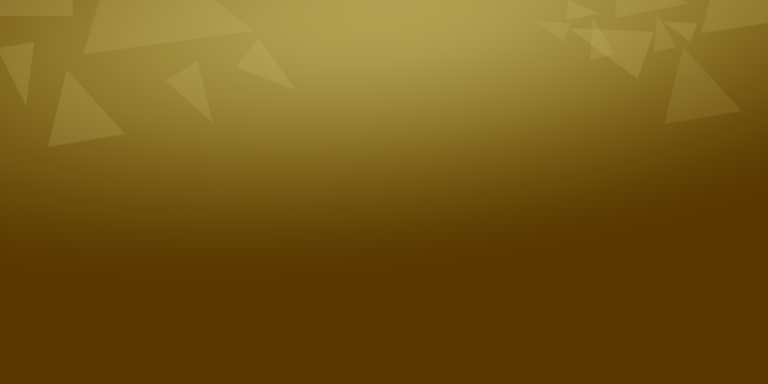
A Shadertoy shader for this background:

```glsl
#define DARK_GOLD vec3(0.34, 0.21, 0.0)
#define LIGHT_GOLD vec3(0.70, 0.63, 0.32)
#define SHARD_TINT vec3(0.85, 0.78, 0.50)
#define GLOW_CENTER vec2(1.016, 0.974)
#define GLOW_RADII vec2(2.03, 0.735)
#define GLOW_TILT 0.1
#define SHARD_ALPHA 0.11
#define ALPHA_SPREAD 0.07
#define LEFT_COUNT 3
#define RIGHT_COUNT 7

const float TAU = 6.2831853;

float hash(vec2 p) {
    return fract(sin(dot(p, vec2(127.1, 311.7))) * 43758.5453);
}

vec2 polar(float angle) {
    return vec2(cos(angle), sin(angle));
}

// Signed distance to the line a-b, negative on its left
float edge(vec2 p, vec2 a, vec2 b) {
    vec2 e = b - a;
    return dot(p - a, vec2(e.y, -e.x)) / length(e);
}

// Blends in a translucent counter-clockwise triangle
void addTriangle(inout vec3 color, vec2 p, vec2 a, vec2 b, vec2 c) {
    float dist = max(edge(p, a, b), max(edge(p, b, c), edge(p, c, a)));
    float pixel = 1.0 / iResolution.y;
    float cover = 1.0 - smoothstep(-pixel, pixel, dist);
    color = mix(color, SHARD_TINT, cover * (SHARD_ALPHA + ALPHA_SPREAD * hash(a)));
}

// Pointed shard with its apex along the given angle
void addShard(inout vec3 color, vec2 p, vec2 center, float size, float angle) {
    addTriangle(color, p,
        center + 1.25 * size * polar(angle),
        center + 0.85 * size * polar(angle + 2.4),
        center + 0.85 * size * polar(angle - 2.4));
}

vec3 background(vec2 p) {
    vec2 q = p - GLOW_CENTER;
    q.y -= GLOW_TILT * q.x;
    float glow = 1.0 - smoothstep(0.0, 1.0, length(q / GLOW_RADII));
    return mix(DARK_GOLD, LIGHT_GOLD, pow(vec3(glow), vec3(1.0, 1.0, 1.3)));
}

void mainImage(out vec4 fragColor, in vec2 fragCoord) {
    vec2 p = fragCoord / iResolution.xy * vec2(2.0, 1.0);
    vec3 color = background(p);

    // Large shards cut by the top edge
    addTriangle(color, p, vec2(0.216, 0.859), vec2(0.659, 0.919), vec2(0.32, 1.195));
    addTriangle(color, p, vec2(1.826, 0.914), vec2(2.2, 0.97), vec2(1.9, 1.2));
    addTriangle(color, p, vec2(-0.3, 0.958), vec2(0.19, 0.958), vec2(0.19, 1.4));

    // Twin shards on both sides
    for (int i = 0; i < 2; i++) {
        vec2 top = vec2(0.174, 0.818) + float(i) * vec2(1.605, 0.06);
        addTriangle(color, p, top, top + vec2(-0.049, -0.201), top + vec2(0.152, -0.167));
    }

    // Sparse shards on the left
    for (int i = 0; i < LEFT_COUNT; i++) {
        float k = float(i);
        vec2 center = vec2(0.05 + 0.45 * sqrt(k), 0.83 - 0.06 * mod(k, 2.0));
        addShard(color, p, center, 0.085, -1.4 + 0.37 * k);
    }

    // Dense cluster on the right, largest in its middle
    for (int i = 0; i < RIGHT_COUNT; i++) {
        float k = float(i);
        float turn = TAU * k / 3.0;
        float sway = cos(turn - TAU / 3.0) * sin(TAU * k / 12.0);
        vec2 center = vec2(1.45 + 0.055 * k, 0.925 + 0.091 * sway);
        float size = 0.045 + 0.08 * exp(-(k - 3.4) * (k - 3.4));
        float angle = 2.8 - 1.3 * (1.0 - cos(turn)) - 1.1 * sin(turn);
        addShard(color, p, center, size, angle);
    }

    fragColor = vec4(color, 1.0);
}
```
